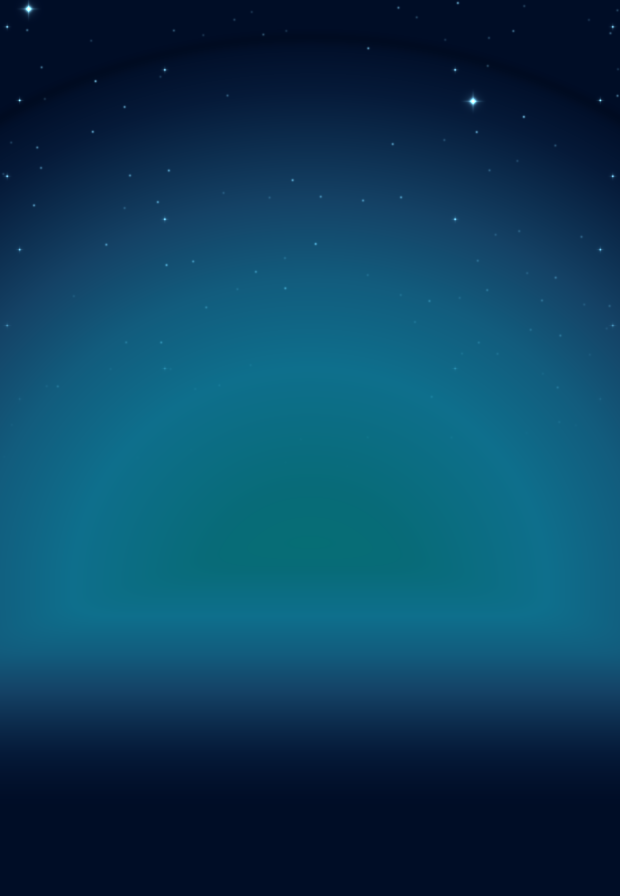
This background is drawn by a Shadertoy shader. Its source:

```glsl
// Night sky with a teal dome of light above a dark horizon and scattered stars.

// Dome of light, in canvas heights (x is measured from the middle)
const vec2 DOME_CENTRE = vec2(0.0, 0.342);
const float DOME_RADIUS = 0.6185;
const float DOME_X_SCALE = 0.93;
const float RIM_SHADE = 0.15;

// Fade into the ground
const float GROUND_TOP = 0.10;
const float GROUND_FADE = 0.305;
const float FADE_CURVE = 1.4;
const float BLEND = 0.08;

// Colours from the heart of the dome to the night around it
const int STOPS = 8;
const float STOP_AT[STOPS] = float[](0.0, 0.18, 0.40, 0.56, 0.70, 0.80, 0.90, 1.0);
const vec3 STOP_COLOUR[STOPS] = vec3[](
    vec3(0.02, 0.44, 0.45), vec3(0.03, 0.42, 0.47),
    vec3(0.055, 0.435, 0.55), vec3(0.07, 0.36, 0.49),
    vec3(0.08, 0.26, 0.40), vec3(0.05, 0.18, 0.31),
    vec3(0.02, 0.10, 0.22), vec3(0.0, 0.05, 0.15));

// Stars
const vec3 STAR_COLOUR = vec3(0.55, 0.85, 0.90);
const vec2 CORNER_STAR = vec2(-0.314, 0.990);
const vec2 BRIGHT_STAR = vec2(0.182, 0.887);
const float BRIGHT_SIZE = 0.016;
const float SMALL_SIZE = 0.0065;
const float TILE_HEIGHT = 1.0 / 6.0;
const float DUST_CELL = 0.036;
const float DUST_DENSITY = 0.36;
const float DUST_RADIUS = 0.0014;

float hash(vec2 p) {
    vec3 q = fract(p.xyx * 0.1031);
    q += dot(q, q.yzx + 33.33);
    return fract((q.x + q.y) * q.z);
}

// Polynomial smooth maximum
float smoothMax(float a, float b, float k) {
    float h = max(k - abs(a - b), 0.0) / k;
    return max(a, b) + h * h * k * 0.25;
}

vec3 skyRamp(float t) {
    vec3 colour = STOP_COLOUR[0];
    for (int i = 1; i < STOPS; i++) {
        float along = (t - STOP_AT[i - 1]) / (STOP_AT[i] - STOP_AT[i - 1]);
        colour = mix(colour, STOP_COLOUR[i], clamp(along, 0.0, 1.0));
    }
    return colour;
}

// Four-pointed star with a soft core
float glint(vec2 offset, float size) {
    vec2 q = abs(offset) / size;
    vec2 taper = max(1.0 - q, 0.0);
    float rays = taper.x * taper.x * exp(-q.y * 14.0)
               + taper.y * taper.y * exp(-q.x * 14.0);
    return rays * 0.7 + exp(-dot(q, q) * 25.0) + 0.12 * exp(-dot(q, q) * 4.0);
}

// Tiny points, one at most in each grid cell
float starDust(vec2 p) {
    vec2 cell = floor(p / DUST_CELL) + 40.0;
    vec2 jitter = vec2(hash(cell + 7.3), hash(cell + 19.7)) * 0.7 + 0.15;
    vec2 offset = (fract(p / DUST_CELL) - jitter) * DUST_CELL;
    float shine = hash(cell + 31.1);
    float falloff = exp(-dot(offset, offset) / (DUST_RADIUS * DUST_RADIUS));
    return step(hash(cell), DUST_DENSITY) * falloff * mix(0.15, 0.65, shine * shine);
}

// Small glints, mirrored across the middle and repeated downwards
float tiledGlints(vec2 p, float halfWidth) {
    vec2 q = vec2(halfWidth - abs(p.x), mod(1.0 - p.y, TILE_HEIGHT));
    return glint(q - vec2(0.008, 0.030), SMALL_SIZE)
         + glint(q - vec2(0.022, 0.112), SMALL_SIZE)
         + glint(q - vec2(0.184, 0.078), SMALL_SIZE);
}

void mainImage(out vec4 fragColor, in vec2 fragCoord) {
    vec2 p = (fragCoord - vec2(0.5 * iResolution.x, 0.0)) / iResolution.y;
    float halfWidth = 0.5 * iResolution.x / iResolution.y;

    // Dome and ground share one colour ramp
    vec2 fromCentre = (p - DOME_CENTRE) * vec2(DOME_X_SCALE, 1.0);
    float dome = length(fromCentre) / DOME_RADIUS;
    float ground = 1.0 - pow(max(p.y - GROUND_TOP, 0.0) / GROUND_FADE, FADE_CURVE);
    vec3 colour = skyRamp(smoothMax(dome, ground, BLEND));

    // Faint dark rim around the dome
    float rim = (dome - 0.995) / 0.012;
    colour *= 1.0 - RIM_SHADE * exp(-rim * rim);

    // Stars dim towards the glow
    float stars = starDust(p) * smoothstep(0.45, 0.90, p.y);
    stars += 0.55 * tiledGlints(p, halfWidth) * smoothstep(0.50, 0.85, p.y);
    stars += glint(p - CORNER_STAR, BRIGHT_SIZE);
    stars += glint(p - BRIGHT_STAR, BRIGHT_SIZE);
    colour += STAR_COLOUR * stars;

    fragColor = vec4(clamp(colour, 0.0, 1.0), 1.0);
}
```
